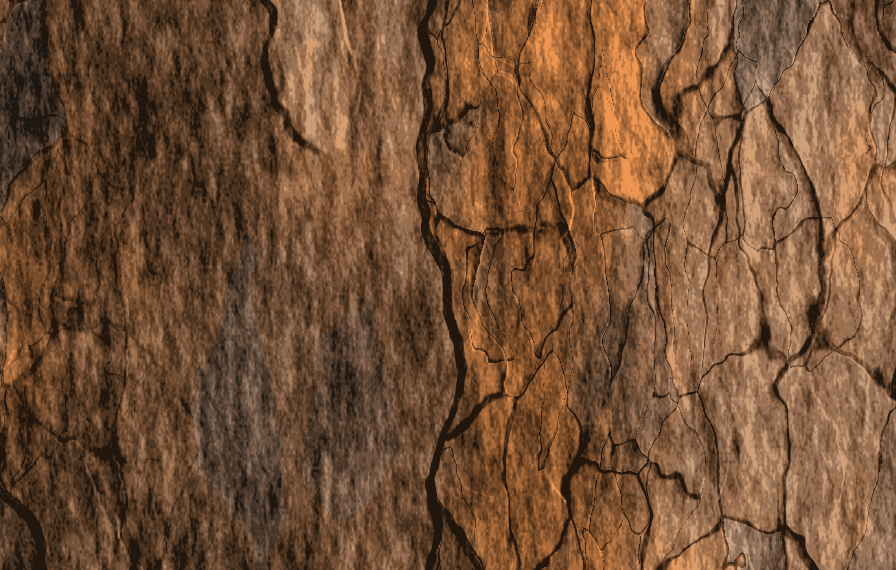
This texture is drawn by a Shadertoy shader. Its source:

```glsl
// Flaking pine bark: smooth dark wood on the left, raised cracked plates on the right.

const vec3 DEEP  = vec3(0.13, 0.085, 0.05);
const vec3 UMBER = vec3(0.31, 0.21, 0.13);
const vec3 BROWN = vec3(0.45, 0.31, 0.21);
const vec3 TAN   = vec3(0.59, 0.44, 0.33);
const vec3 PALE  = vec3(0.80, 0.63, 0.49);
const vec3 RUST  = vec3(0.69, 0.42, 0.21);
const vec3 SLATE = vec3(0.43, 0.36, 0.31);
const vec3 LUMA  = vec3(0.3, 0.59, 0.11);

const vec2 BIG_PLATES   = vec2(8.0, 3.0);    // cells per canvas height
const vec2 SMALL_PLATES = vec2(18.0, 5.0);
const vec2 GRAIN_SCALE  = vec2(65.0, 27.0);
const vec2 LIGHT_STEP   = vec2(0.0034, 0.0022);
const float RAGGEDNESS  = 0.13;
const float BASE_TONE   = 0.53;

vec2 hash2(vec2 p) {
    vec3 q = fract(p.xyx * vec3(0.1031, 0.1030, 0.0973));
    q += dot(q, q.yzx + 33.33);
    return fract((q.xx + q.yz) * q.zy);
}

float noise(vec2 p) {
    vec2 i = floor(p), f = fract(p);
    f = f * f * (3.0 - 2.0 * f);
    return mix(mix(hash2(i).x, hash2(i + vec2(1, 0)).x, f.x),
               mix(hash2(i + vec2(0, 1)).x, hash2(i + vec2(1, 1)).x, f.x), f.y);
}

float fbm(vec2 p) {
    float sum = 0.0, amp = 0.533;
    for (int i = 0; i < 4; i++) {
        sum += amp * noise(p);
        p = mat2(1.92, 0.56, -0.56, 1.92) * p + 17.3;
        amp *= 0.5;
    }
    return sum;
}

// Cellular plates: x = distance to border, y = plate height, z = plate id
vec3 plates(vec2 p) {
    vec2 base = floor(p), id = vec2(0), nextId = vec2(0), toSeed = vec2(0);
    float near = 9.0, next = 9.0;
    for (int y = -1; y <= 1; y++)
    for (int x = -1; x <= 1; x++) {
        vec2 cell = base + vec2(x, y);
        vec2 h = hash2(cell + 40.0);
        vec2 r = cell + h - p;
        float d = length(r);
        if (d < near) {
            next = near; nextId = id;
            near = d; id = h; toSeed = r;
        } else if (d < next) {
            next = d; nextId = h;
        }
    }
    float border = next - near;
    float level = mix(0.5 * (id.x + nextId.x), id.x, smoothstep(0.0, 0.05, border));
    float tilt = dot(toSeed, id.yx - 0.5) * 0.5;
    return vec3(border, level + tilt, fract(id.x * 7.0 + id.y * 3.0));
}

// Pale tongue of bark hanging from the top
float tongue(vec2 p) {
    vec2 q = vec2(p.x - 0.57 + 0.16 * (p.y - 0.78), p.y - 1.0);
    return 1.0 - smoothstep(0.95, 1.05, length(q / vec2(0.065, 0.27)));
}

// x = height, y = crack depth, z = plate id, w = raised area
vec4 bark(vec2 p) {
    vec2 ragged = vec2(fbm(p * vec2(9.0, 6.0)), fbm(p * vec2(8.0, 7.0) + 51.0)) - 0.5;
    vec2 w = p + RAGGEDNESS * ragged * vec2(0.8, 1.3);
    float seam = 0.77 + 0.035 * sin(5.5 * (0.62 - p.y));
    float right = smoothstep(-0.004, 0.004, w.x - seam);
    float raised = max(right, tongue(p + 0.1 * ragged));
    vec3 big = plates(w * BIG_PLATES);
    vec3 small = plates(w * SMALL_PLATES + 9.0);

    float rough = max(right, 0.55 * smoothstep(0.6, 0.15, p.x + 0.25 * p.y));
    float strength = mix(0.22, 1.0, rough);
    float height = 0.55 * raised + strength * (0.75 * big.y + 0.4 * small.y);
    float width = 0.09 * noise(p * vec2(14.0, 9.0));
    float crack = (1.0 - smoothstep(0.3 * width, width + 0.02, big.x)) * step(0.35, big.z);
    float split = (1.0 - smoothstep(0.3 * width, width + 0.02, small.x)) * step(0.62, small.z);
    return vec4(height, rough * max(crack, 0.8 * split), big.z, raised);
}

void mainImage(out vec4 fragColor, in vec2 fragCoord) {
    vec2 p = fragCoord / iResolution.y;
    vec4 here = bark(p);

    // Light from the upper right: lit rims and cast shadows
    float rim = 0.0, shadow = 0.0;
    for (int i = 1; i <= 4; i++) {
        float k = float(i);
        float rise = bark(p + k * LIGHT_STEP).x - here.x;
        if (i == 1) rim = clamp(-rise, 0.0, 0.4);
        shadow = max(shadow, rise - 0.045 * k);
    }

    // Stringy grain with pitted relief
    float grain = fbm(p * GRAIN_SCALE);
    float pits = grain - fbm((p + LIGHT_STEP) * GRAIN_SCALE);
    float fibre = fbm(p * vec2(38.0, 5.0) + 5.0) - 0.5;
    float speckle = noise(p * vec2(260.0, 190.0)) - 0.5;
    float patches = fbm(p * vec2(5.0, 3.0) + 23.0);

    float tone = BASE_TONE + mix(-0.09, 0.07, smoothstep(0.5, 1.3, p.x));
    tone += 0.35 * (grain - 0.5) + 0.5 * pits + 0.35 * fibre + 0.14 * speckle;
    tone += 0.3 * (patches - 0.5) + 0.12 * (here.z - 0.5) * here.w;
    tone += 0.13 * tongue(p) + 0.65 * rim;
    tone -= 0.75 * min(shadow, 0.45) + 0.33 * here.y;

    vec3 color = mix(DEEP, UMBER, smoothstep(0.22, 0.37, tone));
    color = mix(color, BROWN, smoothstep(0.37, 0.49, tone));
    color = mix(color, TAN, smoothstep(0.49, 0.62, tone));
    color = mix(color, PALE, smoothstep(0.63, 0.82, tone));

    // Rusty plates near the seam, slate tint on low plates
    float luma = dot(color, LUMA);
    float belt = exp(-pow((p.x - 0.97) / 0.2, 2.0)) * here.w;
    float corner = 0.5 * smoothstep(0.45, 0.0, p.x);
    float rust = smoothstep(0.4, 0.75, 0.55 * patches + 0.45 * belt + 0.4 * corner + 0.2 * here.z - 0.02);
    float slate = 0.6 * smoothstep(0.35, 0.1, here.z) * (1.0 - rust);
    color = mix(color, RUST * luma / dot(RUST, LUMA), 0.85 * rust);
    color = mix(color, SLATE * luma / dot(SLATE, LUMA), slate);

    fragColor = vec4(color, 1.0);
}
```
